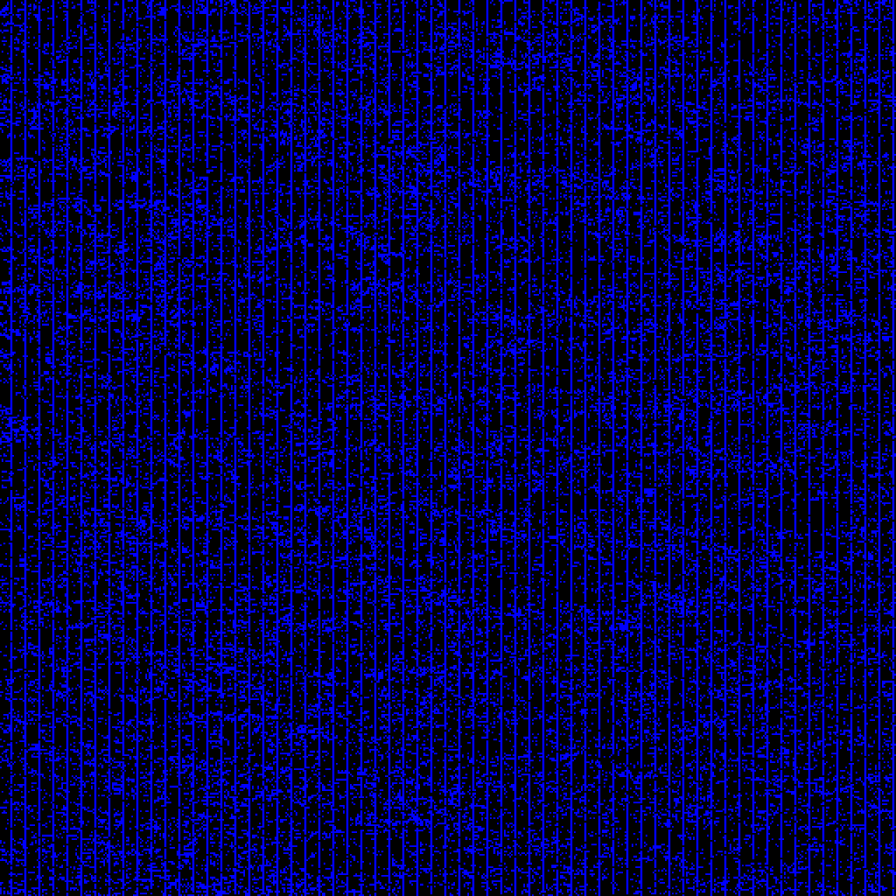
Reproduce this pattern procedurally as a Shadertoy shader.

```glsl
// Blue binary rain: 64 vertical hairlines on black with streaky scattered dots between them.

const vec3 BACKGROUND = vec3(0.0, 0.0, 0.0);
const vec3 INK = vec3(0.0, 0.0, 1.0);
const float COLUMNS = 64.0;            // repeats across the canvas
const float DOTS_PER_COLUMN = 8.0;     // dot slots in one repeat
const float LINE_SLOT = 6.0;           // slot that holds the hairline
const float GAP_SLOT = 7.0;            // sparse slot beside the hairline
const float LINE_FILL = 0.94;
const float GAP_FILL = 0.4;            // density factor of the sparse slot
const vec2 DOT_FILL = vec2(0.04, 0.37); // density in calm and busy streaks
const vec2 STREAK_SIZE = vec2(60.0, 3.0); // in dots
const float BLOCK_HEIGHT = 5.0;        // in dots
const float DASH_LENGTH = 3.0;         // in dots
const float DASH_SHARE = 0.35;
const int SAMPLES = 3;                 // smoothing samples per axis

float hash(vec2 p) {
    return fract(sin(dot(p, vec2(12.9898, 78.233))) * 43758.5453);
}

float valueNoise(vec2 p) {
    vec2 i = floor(p);
    vec2 f = fract(p);
    f = f * f * (3.0 - 2.0 * f);
    float low = mix(hash(i), hash(i + vec2(1.0, 0.0)), f.x);
    float high = mix(hash(i + vec2(0.0, 1.0)), hash(i + vec2(1.0, 1.0)), f.x);
    return mix(low, high, f.y);
}

// Local busyness: long horizontal streaks mixed with short blocks per column
float busyness(vec2 dotId) {
    float column = floor(dotId.x / DOTS_PER_COLUMN);
    float streak = valueNoise(dotId / STREAK_SIZE + 17.0);
    float block = valueNoise(vec2(column, dotId.y / BLOCK_HEIGHT) + 91.0);
    return smoothstep(0.2, 0.8, mix(streak, block, 0.45));
}

// 1 where a dot or hairline is lit, 0 elsewhere
float lit(vec2 dotId) {
    float slot = mod(dotId.x, DOTS_PER_COLUMN);
    float single = hash(dotId + 3.7);
    if (slot == LINE_SLOT) return step(single, LINE_FILL);

    // Some neighbours share one random value and join into dashes
    float shift = floor(hash(vec2(dotId.y, 5.3)) * DASH_LENGTH);
    vec2 dashId = vec2(floor((dotId.x + shift) / DASH_LENGTH), dotId.y);
    bool dashed = hash(dashId + 41.3) < DASH_SHARE;
    float chance = dashed ? hash(dashId + 67.9) : single;

    float fill = mix(DOT_FILL.x, DOT_FILL.y, busyness(dotId));
    if (slot == GAP_SLOT) fill *= GAP_FILL;
    return step(chance, fill);
}

void mainImage(out vec4 fragColor, in vec2 fragCoord) {
    float dots = COLUMNS * DOTS_PER_COLUMN;
    float coverage = 0.0;

    // Average over the pixel area to smooth dot edges at any size
    for (int y = 0; y < SAMPLES; y++) {
        for (int x = 0; x < SAMPLES; x++) {
            vec2 offset = (vec2(x, y) + 0.5) / float(SAMPLES) - 0.5;
            vec2 uv = (fragCoord + offset) / iResolution.xy;
            coverage += lit(floor(uv * dots));
        }
    }
    coverage /= float(SAMPLES * SAMPLES);

    fragColor = vec4(mix(BACKGROUND, INK, coverage), 1.0);
}
```
